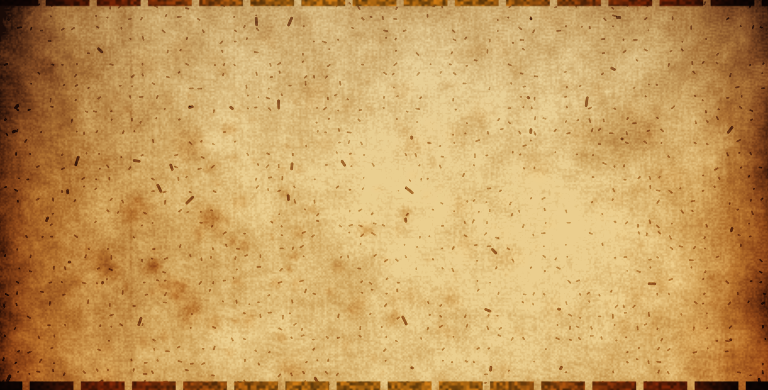
This texture is drawn by a Shadertoy shader. Its source:

```glsl
// Aged parchment: a tonal ramp driven by darkening borders, cloudy stains,
// scattered foxing, fibre specks and woven grain. Rows of burnt film-like
// dashes run along the top and bottom edges.

float hash(vec2 p) {
    return fract(sin(dot(p, vec2(127.1, 311.7))) * 43758.5);
}

float noise(vec2 p) {
    vec2 i = floor(p), f = fract(p);
    f = f * f * (3.0 - 2.0 * f);
    float low = mix(hash(i), hash(i + vec2(1, 0)), f.x);
    float high = mix(hash(i + vec2(0, 1)), hash(i + vec2(1, 1)), f.x);
    return mix(low, high, f.y);
}

float fbm(vec2 p) {
    float sum = 0.0, amp = 0.5;
    for (int i = 0; i < 5; i++) {
        sum += amp * noise(p);
        p = mat2(1.6, 1.2, -1.2, 1.6) * p + 7.3;
        amp *= 0.5;
    }
    return sum;
}

// Soft elliptical patch, 1 at its centre
float patchAt(vec2 uv, vec2 centre, vec2 size) {
    vec2 d = (uv - centre) / size;
    return exp(-dot(d, d));
}

// Paper colour from cream (0) to near black (5)
vec3 paperRamp(float t) {
    vec3 c = mix(vec3(0.92, 0.81, 0.56), vec3(0.81, 0.64, 0.36), clamp(t, 0.0, 1.0));
    c = mix(c, vec3(0.68, 0.45, 0.19), clamp(t - 1.0, 0.0, 1.0));
    c = mix(c, vec3(0.53, 0.29, 0.11), clamp(t - 2.0, 0.0, 1.0));
    c = mix(c, vec3(0.34, 0.16, 0.06), clamp(t - 3.0, 0.0, 1.0));
    return mix(c, vec3(0.11, 0.04, 0.02), clamp(t - 4.0, 0.0, 1.0));
}

// Round blotches, one candidate per grid cell
float foxing(vec2 p, float scale, float chance) {
    vec2 q = p * scale + 0.5 * vec2(fbm(p * 30.0), fbm(p * 30.0 + 9.0));
    vec2 cell = floor(q);
    float sum = 0.0;
    for (int y = -1; y <= 1; y++)
    for (int x = -1; x <= 1; x++) {
        vec2 id = cell + vec2(x, y);
        vec2 centre = id + vec2(hash(id), hash(id + 17.0));
        float radius = mix(0.15, 0.42, hash(id + 31.0));
        float keep = step(hash(id + 53.0), chance);
        sum += keep * patchAt(q, centre, vec2(radius));
    }
    return sum;
}

// Tiny slanted fibres, one candidate per grid cell
float specks(vec2 p, float scale, float chance, float px) {
    vec2 q = p * scale, id = floor(q);
    vec2 d = fract(q) - 0.25 - 0.5 * vec2(hash(id), hash(id + 11.0));
    float a = 6.2832 * hash(id + 23.0);
    vec2 dir = vec2(cos(a), sin(a));
    float len = 0.14 * hash(id + 37.0);
    d -= dir * clamp(dot(d, dir), -len, len);
    float aa = px * scale;
    float keep = step(hash(id + 41.0), chance);
    return keep * (1.0 - smoothstep(0.03, 0.03 + aa, length(d)));
}

// Row of dashes separated by narrow gaps; edge is the distance from the border
float dashRow(float x, float edge, float firstGap, float height, float px) {
    float pitch = 0.0666;
    float gap = abs(fract((x - firstGap) / pitch + 0.5) - 0.5) * pitch;
    float dash = smoothstep(0.0048 - 0.4 * px, 0.0048 + 0.4 * px, gap);
    return dash * (1.0 - smoothstep(height - px, height + px, edge));
}

void mainImage(out vec4 fragColor, in vec2 fragCoord) {
    vec2 uv = fragCoord / iResolution.xy;
    vec2 p = fragCoord / iResolution.y;
    float px = 1.0 / iResolution.y;
    float cloud = fbm(p * 5.0) - 0.48;
    float mottle = fbm(p * 22.0 + 40.0) - 0.48;
    float grain = noise(p * 230.0) - 0.5;

    // Borders darken unevenly towards each side
    float left = exp(-uv.x / 0.085), right = exp((uv.x - 1.0) / 0.07);
    float top = exp((uv.y - 1.0) / 0.14), bottom = exp(-uv.y / 0.06);
    float border = left + right;
    float tone = 0.25 + 4.1 * left + 3.3 * right + 0.85 * top + 0.6 * bottom;
    tone += border * (1.8 * cloud + 0.8 * mottle);

    // Broad light and shade inside the sheet
    tone -= 0.35 * patchAt(uv, vec2(0.58, 0.4), vec2(0.26, 0.32));
    tone += 0.45 * patchAt(uv, vec2(0.26, 0.32), vec2(0.14, 0.25));
    tone += 0.5 * patchAt(uv, vec2(0.45, 0.24), vec2(0.04, 0.13));
    tone += 0.45 * patchAt(uv, vec2(0.78, 0.64), vec2(0.09, 0.06));
    tone += 1.0 * cloud + 0.9 * mottle;

    // Foxing gathers in the lower left
    float spread = 0.25 + 0.75 * patchAt(uv, vec2(0.3, 0.28), vec2(0.22, 0.35));
    float rust = spread * (foxing(p, 11.0, 0.28) + 0.6 * foxing(p + 5.0, 22.0, 0.25));
    tone += 0.9 * rust * (0.6 + 1.5 * (mottle + 0.3));

    // Woven threads, grain, folds and fibres
    float weave = noise(p * vec2(40.0, 200.0)) + noise(p * vec2(200.0, 30.0)) - 1.0;
    tone += 0.25 * weave + 0.65 * grain;
    float folds = exp(-abs(uv.x - 0.1706) / 0.0012) + 0.4 * exp(-abs(uv.x - 0.305) / 0.0012);
    tone += 0.7 * folds * noise(vec2(p.y * 25.0, 3.0));
    tone += 1.5 * specks(p, 34.0, 0.4, px) + 2.2 * specks(p + 3.0, 13.0, 0.14, px);

    // Warm lower corners and stains, greyer top
    vec3 col = paperRamp(tone);
    float warm = clamp(border * (1.0 - uv.y) + 0.3 * rust, 0.0, 1.0);
    col *= mix(vec3(1.0), vec3(1.12, 0.95, 0.72), warm);
    col = mix(col, vec3(dot(col, vec3(0.3, 0.59, 0.11))), 0.14 * smoothstep(0.4, 1.0, uv.y));

    // Burnt dashes: black at the sides, red, then gold in the middle
    float inward = 1.0 - abs(2.0 * uv.x - 1.0);
    vec3 burnt = mix(vec3(0.05, 0.015, 0.01), vec3(0.4, 0.12, 0.02), smoothstep(0.05, 0.3, inward));
    burnt = mix(burnt, vec3(0.62, 0.37, 0.06), smoothstep(0.25, 0.8, inward));
    burnt *= 0.55 + 0.8 * noise(p * 130.0);
    float dashes = dashRow(uv.x, 1.0 - uv.y, 0.0547, 0.0155, px)
                 + dashRow(uv.x, uv.y, 0.0339, 0.022, px);
    fragColor = vec4(mix(col, burnt, clamp(dashes, 0.0, 1.0)), 1.0);
}
```
